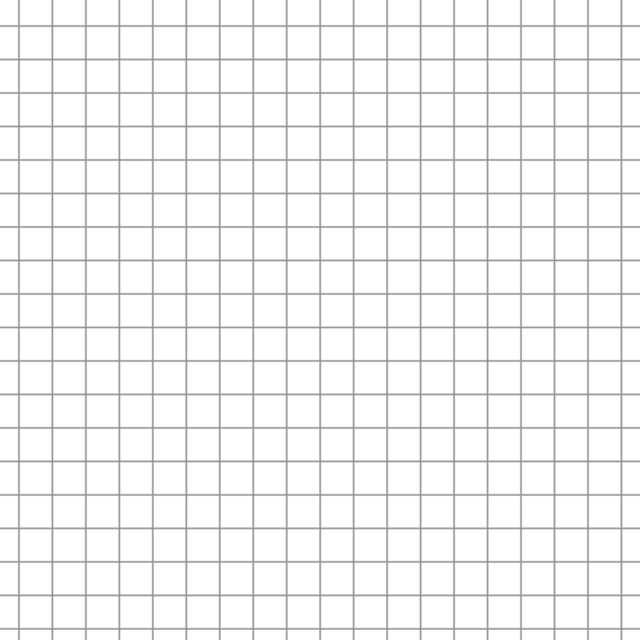
This pattern is drawn by a three.js fragment shader. Its source:

```glsl
// Square graph paper: thin soft grey lines ruled on white.
varying vec2 vUv;

const vec3 PAPER = vec3(1.0);
const vec3 INK = vec3(0.61);
const vec2 PERIOD = vec2(0.0523, 0.05233);  // spacing between lines
const vec2 ORIGIN = vec2(0.0296, 0.0174);   // first line from left and bottom
const float HALF_WIDTH = 0.00283;           // from line centre to faded edge

// Distance to the nearest line of each family, in canvas units.
vec2 lineDistance(vec2 p, vec2 period, vec2 origin) {
  vec2 cell = fract((p - origin) / period + 0.5) - 0.5;
  return abs(cell) * period;
}

// Soft coverage of a line, kept at least one pixel wide on each side.
vec2 softLine(vec2 dist, float halfWidth, vec2 pixel) {
  vec2 reach = max(vec2(halfWidth), pixel);
  return (1.0 - smoothstep(vec2(0.0), reach, dist)) * halfWidth / reach;
}

void main() {
  vec2 dist = lineDistance(vUv, PERIOD, ORIGIN);
  vec2 ink = softLine(dist, HALF_WIDTH, fwidth(vUv));

  // Crossings are slightly darker than single lines.
  float coverage = max(ink.x, ink.y) + 0.2 * min(ink.x, ink.y);
  gl_FragColor = vec4(mix(PAPER, INK, coverage), 1.0);
}
```
